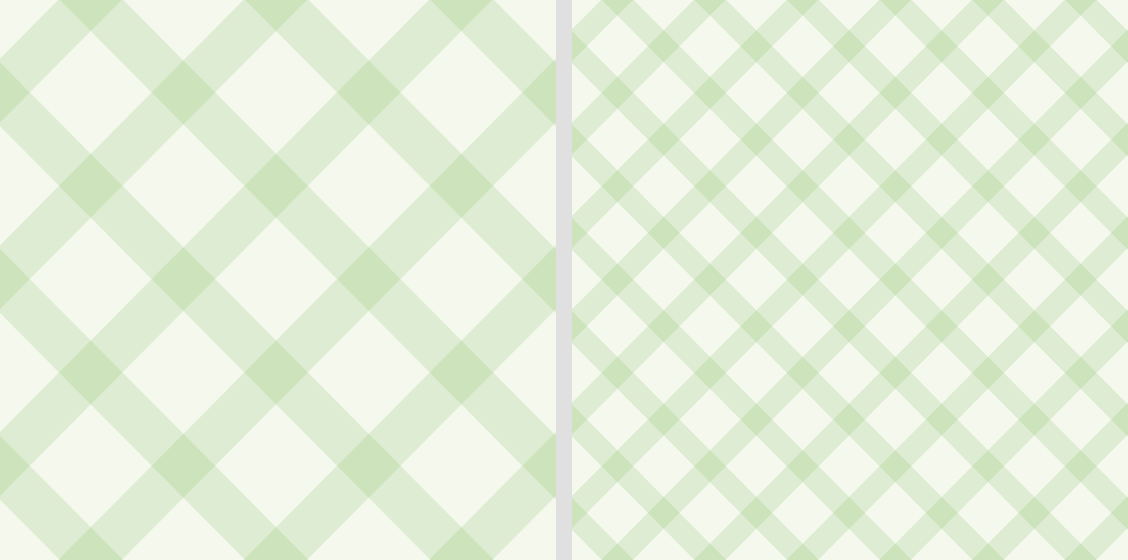
Left: one tile. Right: repeated 2 by 2.
Reproduce this pattern procedurally as a WebGL 2 fragment shader.

```glsl
#version 300 es
precision highp float;
// Diagonal gingham: two families of translucent green bands on cream,
// crossing in darker diamonds. Each family is a periodic distance to the
// band centre, taken along one diagonal of a 3 by 3 grid of repeats.

uniform vec2 u_resolution;
out vec4 fragColor;

const float REPEATS = 3.0;                     // repeats across and down
const float HALF_BAND = 0.171;                 // half width, in repeats
const vec2 CROSSING = vec2(0.1632, 0.0016);    // centre of one crossing

const vec3 CREAM = vec3(0.962, 0.972, 0.930);
const vec3 PALE_GREEN = vec3(0.868, 0.926, 0.822);
const vec3 DEEP_GREEN = vec3(0.800, 0.892, 0.735);

// Coverage of bands centred on whole numbers, with softened edges.
float band(float t, float halfWidth) {
    float dist = abs(fract(t + 0.5) - 0.5);
    float soft = 0.6 * fwidth(t);
    return 1.0 - smoothstep(halfWidth - soft, halfWidth + soft, dist);
}

void main() {
    vec2 uv = gl_FragCoord.xy / u_resolution;
    vec2 p = (uv - CROSSING) * REPEATS;

    // Bands along both diagonals
    float falling = band(p.x + p.y, HALF_BAND);
    float rising = band(p.x - p.y, HALF_BAND);

    // One layer is pale, two overlapping layers are deep
    vec3 single = mix(CREAM, PALE_GREEN, max(falling, rising));
    vec3 color = mix(single, DEEP_GREEN, falling * rising);
    fragColor = vec4(color, 1.0);
}
```
